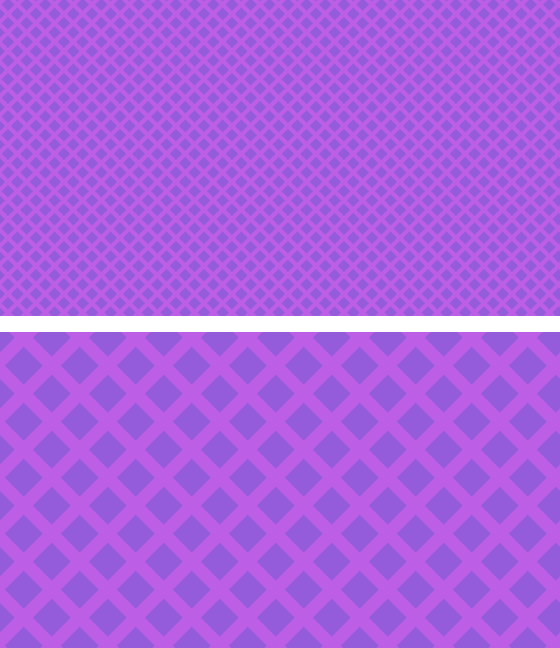
Top, the full canvas; bottom, a detail of the centre.
Reproduce this pattern procedurally as a Shadertoy shader.

```glsl
// Diagonal lattice of pink-violet bands over purple diamonds.

const float REPEATS_ACROSS = 30.0;              // diamonds along the canvas width
const float BAND_WIDTH = 0.322;                 // share of the lattice pitch
const vec2 DIAMOND_CENTER = vec2(0.3975, 0.3395); // anchor, in canvas widths
const vec3 BAND_COLOR = vec3(0.74, 0.37, 0.90);
const vec3 DIAMOND_COLOR = vec3(0.58, 0.36, 0.86);

// Distance to the nearest band centre line along each lattice axis.
vec2 bandDistance(vec2 lattice) {
    return 0.5 - abs(fract(lattice + 0.5) - 0.5);
}

void mainImage(out vec4 fragColor, in vec2 fragCoord) {
    vec2 p = (fragCoord / iResolution.x - DIAMOND_CENTER) * REPEATS_ACROSS;

    // Turn by 45 degrees; diamonds are centred on whole numbers.
    vec2 lattice = vec2(p.x + p.y, p.x - p.y);
    vec2 toBand = bandDistance(lattice + 0.5);
    toBand = 0.5 - abs(lattice - round(lattice));

    // One pixel of edge smoothing, measured along the lattice axes.
    float pixel = sqrt(2.0) * REPEATS_ACROSS / iResolution.x;
    vec2 open = clamp((toBand - 0.5 * BAND_WIDTH) / pixel + 0.5, 0.0, 1.0);

    fragColor = vec4(mix(BAND_COLOR, DIAMOND_COLOR, open.x * open.y), 1.0);
}
```
